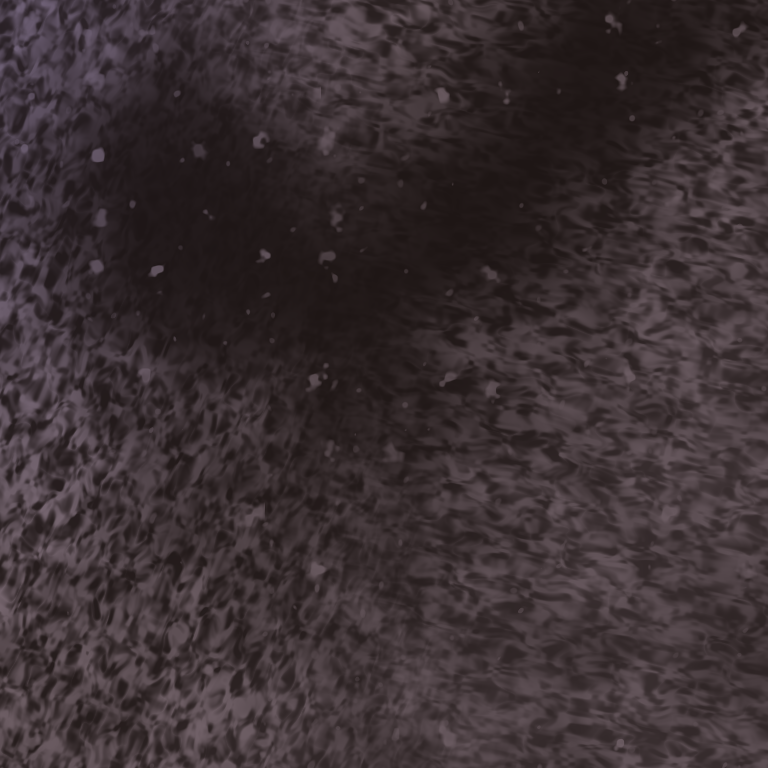
Write a WebGL 2 fragment shader that draws this texture.

```glsl
#version 300 es
precision highp float;

#define GRAIN_SCALE 88.0
#define GRAIN_CONTRAST 0.82
#define PATCH_AMOUNT 0.42
#define FLECK_CELLS 13.0
#define FLECK_SHARE 0.42
#define SPECK_CELLS 34.0
#define SPECK_SHARE 0.16
#define SHADOW_COLOR vec3(0.105, 0.075, 0.070)
#define LIGHT_COLOR vec3(0.420, 0.360, 0.385)
#define COOL_TINT vec3(1.00, 1.02, 1.17)

uniform vec2 u_resolution;
out vec4 fragColor;

float hash(vec2 p) {
    return fract(sin(dot(p, vec2(127.1, 311.7))) * 43758.5453);
}

float noise(vec2 p) {
    vec2 i = floor(p), f = fract(p);
    f = f * f * f * (f * (f * 6.0 - 15.0) + 10.0);
    return mix(mix(hash(i), hash(i + vec2(1, 0)), f.x),
               mix(hash(i + vec2(0, 1)), hash(i + vec2(1, 1)), f.x), f.y);
}

float fbm(vec2 p) {
    float sum = 0.0, amplitude = 0.53;
    for (int i = 0; i < 4; i++) {
        sum += amplitude * noise(p);
        p = mat2(1.6, 1.2, -1.2, 1.6) * p + 17.3;
        amplitude *= 0.5;
    }
    return sum;
}

mat2 rotation(float a) {
    return mat2(cos(a), sin(a), -sin(a), cos(a));
}

float segmentDistance(vec2 p, vec2 a, vec2 b) {
    vec2 ab = b - a;
    return length(p - a - ab * clamp(dot(p - a, ab) / dot(ab, ab), 0.0, 1.0));
}

// Broad light level: a dark bent band across a paler ground
float lightLevel(vec2 uv) {
    float band = segmentDistance(uv, vec2(0.27, 0.72), vec2(0.47, 0.58));
    band = min(band, segmentDistance(uv, vec2(0.47, 0.60), vec2(0.66, 0.74)));
    band = min(band, segmentDistance(uv, vec2(0.66, 0.74), vec2(0.80, 0.96)));
    band = min(band, 0.05 + length((uv - vec2(0.43, 0.46)) * vec2(1.0, 0.8)));
    band += 0.22 * (fbm(uv * 5.0 + 3.0) - 0.5);
    float level = smoothstep(0.01, 0.32, band);
    level += PATCH_AMOUNT * level * (fbm(uv * 13.0 + 40.0) - 0.5) * 2.0;
    return 0.07 + 0.93 * clamp(level, 0.0, 1.2);
}

// Fibrous grain stretched along one direction
float fibers(vec2 uv, float angle, float stretch) {
    vec2 p = rotation(-angle) * uv * GRAIN_SCALE;
    p.x /= stretch;
    p += 0.9 * vec2(noise(p * 0.6 + 9.0), noise(p * 0.6 + 71.0));
    float fine = noise(p * 2.1 + 31.0);
    float ridge = 1.0 - abs(2.0 * noise(p * 0.9 + 57.0) - 1.0);
    return 0.42 * noise(p) + 0.34 * fine + 0.24 * ridge;
}

// Soft ragged chips, at most one in each cell
float chips(vec2 uv, float cells, float share, float size) {
    vec2 p = uv * cells;
    vec2 id = floor(p);
    vec2 center = 0.3 + 0.4 * vec2(hash(id + 5.1), hash(id + 8.7));
    vec2 d = rotation(-0.3 - 1.6 * hash(id + 2.9)) * (fract(p) - center);
    d.x *= mix(0.5, 1.0, hash(id + 6.3));
    float radius = size * mix(0.45, 1.0, hash(id + 1.7));
    float edge = length(d) + size * 1.1 * (noise(uv * 120.0) - 0.5);
    float shape = 1.0 - smoothstep(radius * 0.35, radius * 1.25, edge);
    return shape * step(hash(id + 12.4), share) * mix(0.5, 1.0, hash(id + 3.3));
}

void main() {
    vec2 uv = gl_FragCoord.xy / u_resolution;
    float level = lightLevel(uv);

    // Upright strokes at left turn to flat ones at right
    float side = smoothstep(0.25, 0.65, uv.x + 0.2 * (uv.y - 0.5));
    float grain = mix(fibers(uv, 1.15, 1.5), fibers(uv, -0.2, 1.8), side);
    grain = smoothstep(0.24, 0.80, grain);
    float calm = smoothstep(0.95, 1.6, uv.x + 1.0 - uv.y)
               + 0.5 * smoothstep(0.5, 0.0, length(uv - vec2(0.25, 1.0)));
    grain = mix(grain, 0.5, 0.45 * min(calm, 1.0));
    float tone = 0.03 + level * (0.10 + GRAIN_CONTRAST * grain);

    // Pale chips and small specks
    float fleckShare = FLECK_SHARE * mix(1.0, 0.35, smoothstep(0.3, 0.7, uv.x));
    float fleck = chips(uv, FLECK_CELLS, fleckShare, 0.14);
    float speck = chips(uv + 0.37, SPECK_CELLS, SPECK_SHARE, 0.14);
    tone = mix(tone, 1.08, 0.8 * fleck);
    tone = mix(tone, 0.85, 0.65 * speck);

    // Cool cast toward the upper left
    vec3 color = mix(SHADOW_COLOR, LIGHT_COLOR, tone);
    float cool = smoothstep(0.75, 0.0, length((uv - vec2(0.0, 1.0)) * vec2(1.3, 0.8)));
    color *= mix(vec3(1.0), COOL_TINT, cool);
    fragColor = vec4(color, 1.0);
}
```
